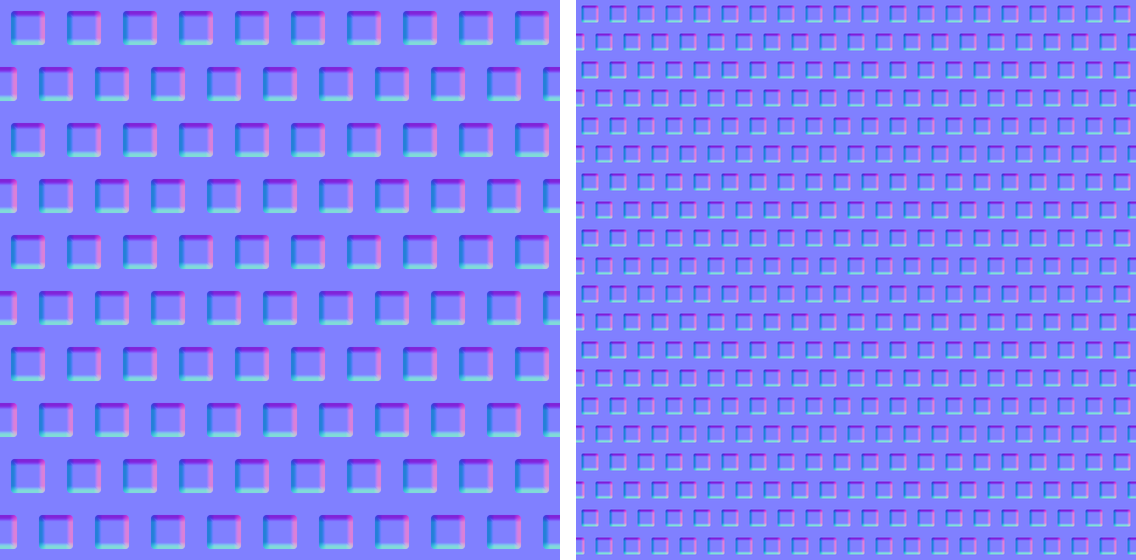
Left, the tile; right, the same tile 2 across and 2 down.
A Shadertoy shader for this texture map:

```glsl
// Tiling normal map of bevelled rounded squares in staggered rows.

const float REPEATS = 10.0;        // cells across and down, even so the stagger wraps
const float HALF_SIZE = 0.303;     // all lengths below are in cells
const float CORNER_RADIUS = 0.065;
const float BEVEL_WIDTH = 0.125;
const float EDGE_SOFTNESS = 0.012;
const float PEAK_SLOPE = 1.05;

// Cell-centred coordinates, with every other row shifted by half a cell.
vec2 staggeredCell(vec2 uv, float repeats) {
    vec2 grid = uv * repeats;
    float shift = 0.5 * (1.0 - mod(floor(grid.y), 2.0));
    return fract(grid + vec2(shift, 0.0)) - 0.5;
}

// Signed distance to a rounded square, negative inside.
float roundedSquare(vec2 p, float halfSize, float radius) {
    vec2 q = abs(p) - halfSize + radius;
    return length(max(q, 0.0)) + min(max(q.x, q.y), 0.0) - radius;
}

// Outward direction of the bevel, turning smoothly through the corners.
vec2 bevelDirection(vec2 p, float innerHalf) {
    vec2 q = max(abs(p) - innerHalf, 0.0);
    return sign(p) * q / max(length(q), 1e-4);
}

// Steep at the rim, easing to flat towards the middle.
float bevelSlope(float dist, float width, float softness) {
    float rim = smoothstep(-softness, softness, -dist);
    float fade = 1.0 - smoothstep(0.25, 1.0, -dist / width);
    return PEAK_SLOPE * rim * fade;
}

void mainImage(out vec4 fragColor, in vec2 fragCoord) {
    vec2 uv = fragCoord / iResolution.xy;
    vec2 p = staggeredCell(uv, REPEATS);
    float pixel = REPEATS / iResolution.y;

    // Bevel shape
    float dist = roundedSquare(p, HALF_SIZE, CORNER_RADIUS);
    float slope = bevelSlope(dist, BEVEL_WIDTH, max(EDGE_SOFTNESS, 0.6 * pixel));
    vec2 outward = bevelDirection(p, HALF_SIZE - BEVEL_WIDTH);

    // Normal with the green channel pointing down, packed into 0..1
    vec3 normal = normalize(vec3(outward * vec2(1.0, -1.0) * slope, 1.0));
    fragColor = vec4(0.5 + 0.5 * normal, 1.0);
}
```
